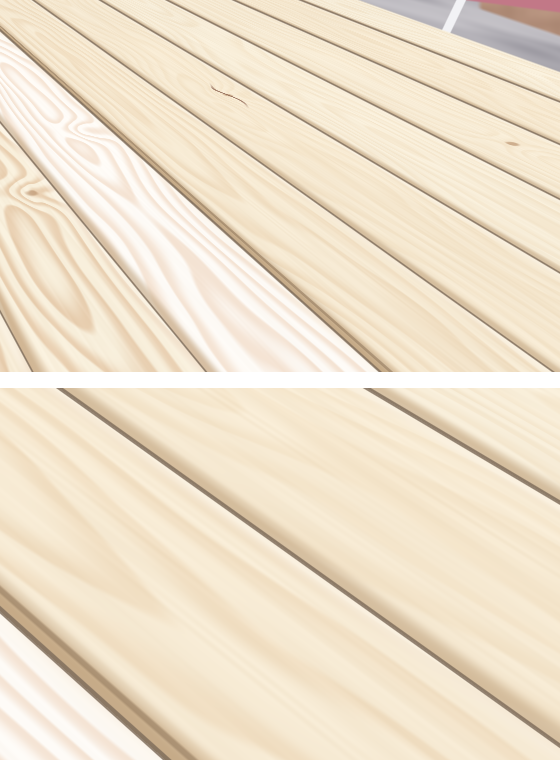
Top: the whole. Bottom: its middle third, enlarged.
This texture is drawn by a WebGL 1 fragment shader. Its source:

```glsl
precision highp float;
// Pale pine boards running diagonally in perspective, with grain, knots and a cluttered far corner.
uniform vec2 u_resolution;

float hash(vec2 p) {
  return fract(sin(dot(p, vec2(127.1, 311.7))) * 43758.5453);
}

float noise(vec2 p) {
  vec2 i = floor(p), f = fract(p);
  f = f * f * (3.0 - 2.0 * f);
  return mix(mix(hash(i), hash(i + vec2(1.0, 0.0)), f.x),
             mix(hash(i + vec2(0.0, 1.0)), hash(i + vec2(1.0, 1.0)), f.x), f.y);
}

// Grey film, a white strap and stacked goods behind the boards
vec3 backdrop(vec2 q, float px) {
  float sheen = noise(vec2(q.x * 9.0 + q.y * 14.0, q.y * 45.0 + q.x * 12.0));
  vec3 col = mix(vec3(0.62, 0.61, 0.64), vec3(0.77, 0.76, 0.78), sheen);
  float crate = smoothstep(-0.006, 0.006, q.y - 0.98 + (q.x - 1.28) * 0.34)
              * smoothstep(1.28, 1.30, q.x);
  col = mix(col, vec3(0.64, 0.50, 0.42) + 0.1 * noise(q * 30.0), crate);
  float cloth = smoothstep(-0.004, 0.004, q.y - 1.0 + (q.x - 1.25) * 0.13);
  col = mix(col, vec3(0.76, 0.47, 0.53), cloth);
  float strap = abs(q.x - 1.24 - (q.y - 1.0) * 0.48);
  return mix(col, vec3(0.95, 0.95, 0.96), 1.0 - smoothstep(0.013 - px, 0.013 + px, strap));
}

vec3 board(float id, float f, float v, float grad, float px) {
  float seed = hash(vec2(id, 4.7));
  float white = 1.0 - step(0.5, abs(id - 1.0));
  float near = 1.0 - smoothstep(0.5, 3.0, id);

  // Knot position and strength
  vec2 k = vec2(f - 0.78 + 0.04 * id, (v - 1.72 - 0.36 * id + 0.063 * id * id) * 4.5);
  k += 0.03 * (vec2(noise(vec2(f, v) * 18.0), noise(vec2(v, f) * 16.0)) - 0.5);
  float hasKnot = step(-0.5, id) * max(mod(id, 2.0), 1.0 - step(0.5, abs(id)));
  float knot = hasKnot * exp(-dot(k, k) * 18.0);

  // Growth rings: nested arches bent by slow noise and by the knot
  float a = f - 0.5 + 0.35 * (noise(vec2(v * 1.6, id * 7.3)) - 0.5);
  float rings = mix(10.0, 7.0, near) * sqrt(a * a + 0.008)
              + 3.2 * noise(vec2(f * 2.2, v * 2.6) + seed * 40.0)
              + 0.5 * noise(vec2(f * 7.0, v * 6.0) + seed * 20.0) + 2.2 * knot;
  float t = fract(rings);
  float grain = smoothstep(0.25, 0.80, t) * (1.0 - smoothstep(0.84, 1.0, t));
  float fine = noise(vec2(f * 55.0, v * 5.0 + seed * 30.0));

  // Wood tone of this board
  vec3 wood = mix(vec3(0.975, 0.925, 0.835), vec3(0.985, 0.955, 0.885), seed);
  wood = mix(wood, vec3(1.0, 0.99, 0.975), white);
  vec3 late = mix(vec3(0.93, 0.84, 0.70), vec3(0.90, 0.78, 0.65), near);
  late = mix(late, vec3(0.95, 0.86, 0.78), white);
  vec3 col = mix(wood, late, grain * mix(0.26, 0.72, near));
  col -= vec3(0.02, 0.028, 0.038) * fine * (1.0 - 0.5 * white);
  col += 0.015 * (noise(vec2(f * 1.5, v * 2.0) + 9.0) - 0.5);

  // Knot core and its drying crack
  float core = (1.0 - smoothstep(0.025, 0.065, length(k))) * hasKnot * (1.0 - white);
  col = mix(col, vec3(0.74, 0.59, 0.45), core * 0.7);
  float cracked = 1.0 - step(0.5, abs(id - 3.0));
  float split = abs(k.x + 0.04 * sin(k.y * 9.0)) + 0.03 * k.y * k.y;
  float crack = (1.0 - smoothstep(0.006, 0.022, split)) * (1.0 - smoothstep(0.15, 0.42, abs(k.y)));
  col = mix(col, vec3(0.55, 0.39, 0.32), cracked * crack * 0.8);

  // Rounded edges: shaded flank on one side, bright roll-off on the other
  float deep = 1.0 - step(0.5, abs(id - 2.0));
  float flank = 1.0 - smoothstep(0.03, 0.11 + 0.04 * deep, f);
  col = mix(col, vec3(0.76, 0.65, 0.51), flank * (0.62 + 0.3 * deep));
  float groove = 1.0 - smoothstep(0.006, 0.018, abs(f - 0.065));
  col = mix(col, vec3(0.58, 0.48, 0.37), groove * deep * 0.6);
  col = mix(col, vec3(0.99, 0.965, 0.92), smoothstep(0.91, 0.97, f) * 0.5);

  // Dark gap between neighbours
  float gap = min(f, 1.0 - f) / grad;
  float halfWidth = 0.0016 + 0.0016 * deep * step(f, 0.5);
  float line = 1.0 - smoothstep(halfWidth - px * 0.5, halfWidth + px, gap);
  return mix(col, vec3(0.50, 0.43, 0.36), line * 0.85);
}

void main() {
  vec2 q = gl_FragCoord.xy / u_resolution.y;
  float px = 1.0 / u_resolution.y;

  // Perspective: u counts boards across, v runs along them
  float w = 1.626 - q.y;
  float s = (q.x + 0.787) / w;
  float u = (s - 0.538) / 0.287;
  float v = 1.97 / w;
  float grad = sqrt(1.0 + s * s) / (0.287 * w);

  vec3 col = board(floor(u), fract(u), v, grad, px);
  float beyond = (u - 7.87) / grad;
  col = mix(col, backdrop(q, px), smoothstep(-px, px, beyond));
  gl_FragColor = vec4(clamp(col, 0.0, 1.0), 1.0);
}
```
